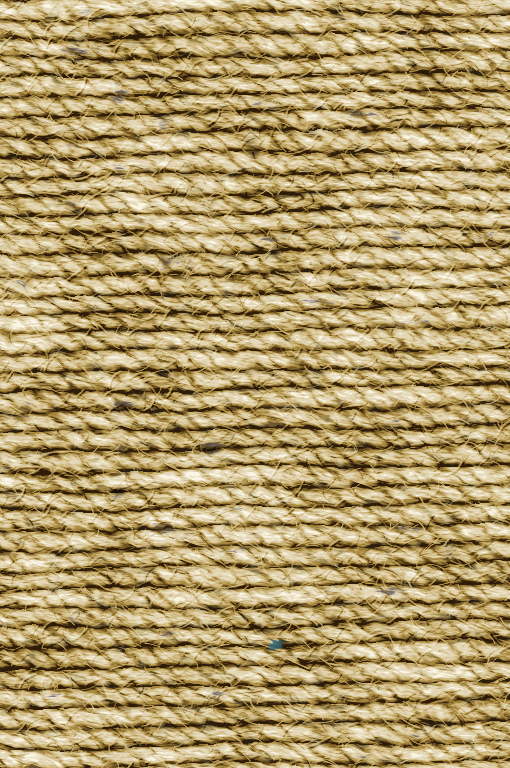
This texture is drawn by a Shadertoy shader. Its source:

```glsl
// Stacked rows of twisted natural-fibre rope with frayed hairs and dark stains.

const float ROWS = 39.0;

vec2 hash2(vec2 p) {
    vec3 h = fract(vec3(p.xyx) * vec3(0.1031, 0.1030, 0.0973));
    h += dot(h, h.yzx + 33.33);
    return fract((h.xx + h.yz) * h.zy);
}

float corner(vec2 cell, vec2 offset) {
    float angle = 6.2832 * hash2(cell).x;
    return dot(vec2(cos(angle), sin(angle)), offset);
}

// Gradient noise, roughly -0.7 to 0.7
float noise(vec2 p) {
    vec2 i = floor(p), f = fract(p);
    vec2 u = f * f * f * (f * (f * 6.0 - 15.0) + 10.0);
    vec2 e = vec2(1.0, 0.0);
    return mix(mix(corner(i, f), corner(i + e, f - e), u.x),
               mix(corner(i + e.yx, f - e.yx), corner(i + 1.0, f - 1.0), u.x), u.y);
}

// Short bent hairs, one per cell, pointing mostly along the rope
float hairs(vec2 p, float pixel) {
    float cover = 0.0;
    for (int y = -1; y <= 1; y++)
    for (int x = -1; x <= 1; x++) {
        vec2 cell = floor(p) + vec2(x, y);
        vec2 a = hash2(cell + 17.0), b = hash2(cell + 71.0);
        float angle = (b.x - 0.5) * 2.4;
        vec2 d = p - cell - a;
        d = vec2(d.x * cos(angle) + d.y * sin(angle), d.y * cos(angle) - d.x * sin(angle));
        d.y -= (a.x - 0.5) * 1.2 * d.x * d.x;
        float halfLength = 0.25 + 0.5 * b.y;
        float line = 1.0 - smoothstep(0.01, 0.03 + pixel, abs(d.y));
        float ends = 1.0 - smoothstep(halfLength - 0.15, halfLength, abs(d.x));
        cover = max(cover, line * ends * (0.35 + 0.65 * a.y));
    }
    return cover;
}

// Shadow brown through gold to sun-bleached cream
vec3 ropeColor(float tone) {
    vec3 c = mix(vec3(0.18, 0.11, 0.03), vec3(0.44, 0.33, 0.13), smoothstep(0.0, 0.20, tone));
    c = mix(c, vec3(0.66, 0.54, 0.25), smoothstep(0.20, 0.40, tone));
    c = mix(c, vec3(0.82, 0.73, 0.51), smoothstep(0.40, 0.62, tone));
    c = mix(c, vec3(0.89, 0.84, 0.71), smoothstep(0.62, 0.82, tone));
    return mix(c, vec3(0.98, 0.96, 0.90), smoothstep(0.86, 1.12, tone));
}

void mainImage(out vec4 fragColor, in vec2 fragCoord) {
    // One unit is one rope thickness
    vec2 p = fragCoord / iResolution.y * ROWS;
    float pixel = ROWS / iResolution.y;

    // Slightly rising, uneven rows
    vec2 q = p;
    q.y += -0.016 * p.x + 0.38 * noise(p * vec2(0.13, 0.35))
         + 0.12 * noise(p * vec2(0.9, 0.7)) + 0.07 * noise(p * vec2(2.2, 2.0));
    float row = floor(q.y);
    float v = fract(q.y) * 2.0 - 1.0;
    vec2 seed = hash2(vec2(row, 5.0));

    // Loosely wound strands
    float twist = q.x / 1.35 + 0.55 * asin(v * 0.95) + seed.x * 9.0
                + 0.6 * noise(vec2(q.x * 0.5, row * 7.3)) + 0.22 * noise(q * vec2(1.3, 2.6));
    float f = fract(twist) - 0.5;
    float strandShade = hash2(vec2(floor(twist), row)).y - 0.5;
    float strand = smoothstep(0.0, 0.30, 0.5 - abs(f));
    float groove = 0.34 + 0.35 * noise(q * vec2(0.7, 1.1) + 55.0);

    // Round profile, bulging where a strand reaches the edge
    float width = 1.02 + 0.09 * cos(6.2832 * f) + 0.26 * noise(vec2(q.x * 0.8, row * 3.7));
    float body = 1.0 - pow(min(abs(v - 0.08) / width, 1.0), 2.3);

    // Fine fibres lying nearly along the rope
    vec2 along = vec2(q.x * 1.5, q.y * 6.5 + q.x * 0.9 + strandShade * 8.0);
    float fibre = noise(along) + 0.7 * noise(along * vec2(2.1, 1.9) + 31.0);

    // Blotches from sun and wear
    float blotch = 0.22 * noise(p * vec2(0.12, 0.15) + 7.0) + 0.26 * noise(p * vec2(0.3, 0.5))
                 + 0.10 * (seed.y - 0.5);
    float tone = body * (0.82 - groove * (1.0 - strand)) + 0.04 * v + 0.16 * strandShade
               + fibre * (0.18 + 0.24 * body) + blotch;

    // Stray hairs and the shadows they drop
    vec2 hairPos = p * vec2(0.9, 1.3);
    float lightHair = max(hairs(hairPos, pixel), hairs(p * vec2(1.1, 1.4) + 43.7, pixel));
    lightHair = max(lightHair, hairs(p * vec2(1.3, 1.7) + 88.3, pixel));
    float hairShadow = max(hairs(hairPos + vec2(-0.05, 0.14), pixel),
                           hairs(p * vec2(1.2, 1.5) + 61.2, pixel));
    tone -= 0.30 * hairShadow;
    tone = mix(tone, max(tone + 0.12, 0.66), lightHair * 0.8);
    vec3 color = ropeColor(tone);

    // Greyish weathering
    float grey = smoothstep(0.05, 0.45, noise(q * vec2(0.9, 2.3) + 90.0));
    color = mix(color, dot(color, vec3(0.35, 0.5, 0.15)) * vec3(1.04, 1.0, 0.84), 0.35 * grey);

    // Rare dark stains and one blue fleck
    float stain = smoothstep(0.44, 0.60, noise(p * vec2(0.42, 0.95) + 12.0) + 0.16 * fibre);
    color = mix(color, color * vec3(0.38, 0.34, 0.40), stain * 0.85);
    vec2 fleck = p - vec2(0.54 * iResolution.x / iResolution.y, 0.16) * ROWS;
    float blue = 1.0 - smoothstep(0.20, 0.36, length(fleck * vec2(0.8, 1.2)) + 0.2 * fibre);
    color = mix(color, vec3(0.16, 0.38, 0.46), blue * 0.8);

    fragColor = vec4(clamp(color, 0.0, 1.0), 1.0);
}
```
